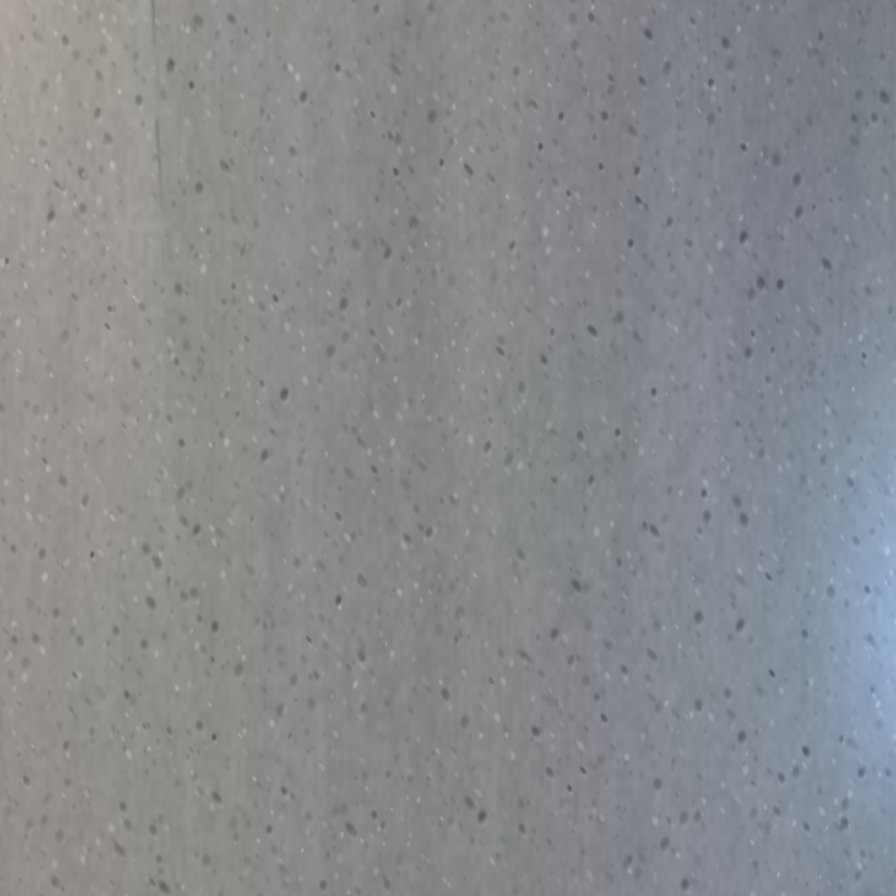
Write a three.js fragment shader that draws this texture.

```glsl
// Brushed grey stone slab with faint vertical bands, small pits and a blue sheen at the right edge.
#define WARM_GREY vec3(0.605, 0.594, 0.578)
#define MID_GREY vec3(0.533, 0.538, 0.535)
#define COOL_GREY vec3(0.494, 0.508, 0.540)
#define SHEEN_BLUE vec3(0.59, 0.70, 0.83)
#define SHEEN_CENTER vec2(1.04, 0.30)
#define BAND_CONTRAST 0.030
#define GRAIN_CONTRAST 0.050
#define PIT_CONTRAST 0.17
#define FLECK_CONTRAST 0.11

varying vec2 vUv;

float hash(vec2 p) {
  return fract(sin(dot(p, vec2(12.9898, 78.233))) * 43758.5453);
}

float noise(vec2 p) {
  vec2 cell = floor(p);
  vec2 f = fract(p);
  f = f * f * (3.0 - 2.0 * f);
  float low = mix(hash(cell), hash(cell + vec2(1.0, 0.0)), f.x);
  float high = mix(hash(cell + vec2(0.0, 1.0)), hash(cell + vec2(1.0, 1.0)), f.x);
  return mix(low, high, f.y);
}

// Soft upright specks scattered over a jittered grid; most stay faint, few are strong.
float specks(vec2 uv, float density, float radius, float share, float seed) {
  vec2 p = uv * density;
  vec2 home = floor(p);
  float cover = 0.0;
  for (int j = -1; j <= 1; j++) {
    for (int i = -1; i <= 1; i++) {
      vec2 cell = home + vec2(float(i), float(j));
      vec2 id = cell + seed;
      vec2 offset = p - cell - vec2(hash(id), hash(id + 17.3));
      offset.x += offset.y * (hash(id + 5.1) - 0.3) * 0.7;
      float size = radius * mix(0.6, 1.3, hash(id + 31.7));
      float strength = step(hash(id + 47.9), share) * mix(0.25, 1.0, pow(hash(id + 63.1), 2.0));
      float d = length(offset * vec2(1.0, 0.65)) / size;
      cover = max(cover, strength * (1.0 - smoothstep(0.2, 1.0, d)));
    }
  }
  return cover;
}

// Broad light: warm on the left, cool on the right, bright in the upper left corner.
vec3 slabLight(vec2 uv) {
  vec3 color = mix(WARM_GREY, MID_GREY, smoothstep(-0.05, 0.48, uv.x));
  color = mix(color, COOL_GREY, smoothstep(0.42, 0.92, uv.x));
  color -= 0.025 * (1.0 - uv.y) * (1.0 - smoothstep(0.1, 0.6, uv.x));
  color += vec3(0.065, 0.052, 0.036) * exp(-6.0 * length((uv - vec2(0.0, 1.0)) * vec2(1.0, 0.5)));
  return color - 0.022 * smoothstep(0.55, 1.0, uv.x) * smoothstep(0.5, 1.0, uv.y);
}

// Blue reflection: a tight core inside a wide, faint halo.
vec3 addSheen(vec3 color, vec2 uv) {
  vec2 d = uv - SHEEN_CENTER;
  float core = exp(-dot(d * vec2(10.0, 4.8), d * vec2(10.0, 4.8)));
  float halo = exp(-dot(d * vec2(4.2, 2.5), d * vec2(4.2, 2.5)));
  return mix(color, SHEEN_BLUE, clamp(0.68 * core + 0.38 * halo, 0.0, 1.0));
}

// Vertical bands, with two long edges where the tone drops to the right.
float bands(vec2 uv) {
  float tone = (noise(vec2(uv.x * 13.0, uv.y * 1.5)) - 0.5) * BAND_CONTRAST;
  tone += (noise(vec2(uv.x * 42.0 + 9.0, uv.y * 2.5)) - 0.5) * BAND_CONTRAST * 0.6;
  float ridge = uv.x - mix(0.210, 0.168, uv.y) - 0.004 * noise(vec2(uv.y * 9.0, 3.0));
  float fade = smoothstep(0.1, 0.7, uv.y);
  tone += 0.020 * fade * exp(-abs(ridge) * 28.0) * (0.5 - smoothstep(-0.004, 0.004, ridge));
  float crack = smoothstep(0.45, 0.8, noise(vec2(uv.y * 28.0, 7.0))) * smoothstep(0.6, 0.95, uv.y);
  tone -= 0.09 * crack * (1.0 - smoothstep(0.0, 0.004, abs(ridge)));
  float seam = uv.x - 0.36;
  tone += 0.018 * (1.0 - fade) * exp(-abs(seam) * 25.0) * (0.5 - smoothstep(-0.006, 0.006, seam));
  return tone;
}

// Fine upright grain over softer mottling.
float grain(vec2 uv) {
  float fine = noise(uv * vec2(165.0, 95.0)) - 0.5;
  float coarse = noise(uv * vec2(75.0, 38.0) + 21.0) - 0.5;
  float streak = noise(uv * vec2(210.0, 22.0) + 55.0) - 0.5;
  return (0.65 * fine + 0.35 * coarse + 0.3 * streak) * GRAIN_CONTRAST;
}

void main() {
  vec3 color = addSheen(slabLight(vUv), vUv);
  color += bands(vUv) + grain(vUv);

  // Slow drift between greenish and violet greys.
  float tint = noise(vec2(vUv.x * 9.0 + 4.0, vUv.y * 4.0)) - 0.5;
  color += tint * vec3(0.006, -0.008, 0.014);

  // Dark pits, each with a lit lower rim, and separate pale flecks.
  float pits = specks(vUv, 34.0, 0.20, 0.45, 0.0);
  float rims = specks(vUv + vec2(-0.002, 0.006), 34.0, 0.18, 0.45, 0.0);
  float smallPits = specks(vUv, 62.0, 0.26, 0.45, 90.0);
  float flecks = specks(vUv, 48.0, 0.20, 0.40, 140.0);
  color -= PIT_CONTRAST * (pits + 0.35 * smallPits);
  color += FLECK_CONTRAST * (flecks + 0.4 * rims);

  gl_FragColor = vec4(clamp(color, 0.0, 1.0), 1.0);
}
```
